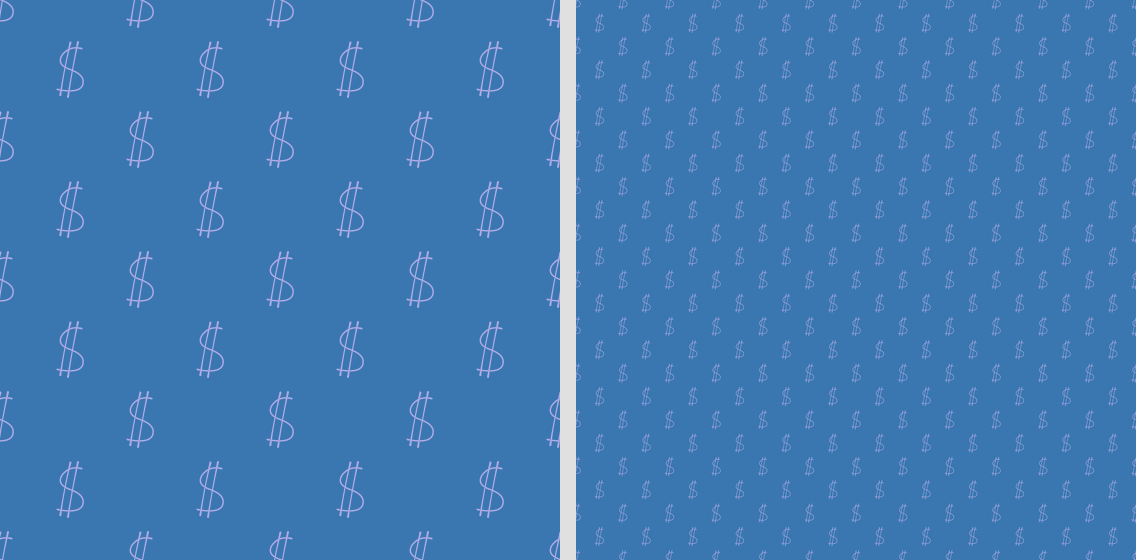
Left, the tile; right, the same tile 3 across and 3 down.
This pattern is drawn by a three.js fragment shader. Its source:

```glsl
varying vec2 vUv;

const float REPEATS = 4.0;
const float GLYPH_UNITS = 100.0; // glyph units per repeat
const int SEGMENTS = 12;

const vec3 BLUE = vec3(0.228, 0.467, 0.690);
const vec3 LILAC = vec3(0.700, 0.675, 0.912);

vec2 bezier(vec2 a, vec2 b, vec2 c, float t) {
  return mix(mix(a, b, t), mix(b, c, t), t);
}

// Half width along a stroke: x at the start, y along the body, z at the end
float penWidth(vec3 w, float t) {
  return w.y + (w.x - w.y) * pow(1.0 - t, 6.0) + (w.z - w.y) * pow(t, 6.0);
}

// Signed distance to a curved pen stroke of varying width
float stroke(vec2 p, vec2 a, vec2 b, vec2 c, vec3 w) {
  float d = 1e3;
  vec2 start = a;
  for (int i = 0; i < SEGMENTS; i++) {
    float t = float(i + 1) / float(SEGMENTS);
    vec2 end = bezier(a, b, c, t);
    vec2 along = end - start;
    vec2 offset = p - start;
    float h = clamp(dot(offset, along) / dot(along, along), 0.0, 1.0);
    float width = penWidth(w, (float(i) + h) / float(SEGMENTS));
    d = min(d, length(offset - along * h) - width);
    start = end;
  }
  return d;
}

// S curve, drawn from its upper tip to its lower tip
float sCurve(vec2 p, float body, float tip) {
  vec2 shoulder = vec2(-3.1, 13.3);
  vec2 left = vec2(-6.9, 6.8);
  vec2 middle = vec2(0.0, 0.4);
  vec2 right = vec2(9.4, -8.3);
  vec2 base = vec2(-1.0, -14.9);
  vec3 even = vec3(body);
  float d = stroke(p, vec2(8.3, 15.3), vec2(1.5, 17.0), shoulder, vec3(tip, body, body));
  d = min(d, stroke(p, shoulder, vec2(-6.9, 10.2), left, even));
  d = min(d, stroke(p, left, vec2(-6.9, 2.9), middle, even));
  d = min(d, stroke(p, middle, vec2(9.4, -3.0), right, even));
  d = min(d, stroke(p, right, vec2(9.4, -15.2), base, even));
  return min(d, stroke(p, base, vec2(-5.0, -14.8), vec2(-9.0, -13.9), vec3(body, body, tip)));
}

// Two slanted bars with swollen ends
float bars(vec2 p, float body, float tip) {
  vec3 w = vec3(tip, body, tip);
  float d = stroke(p, vec2(0.3, 19.6), vec2(-4.2, 0.6), vec2(-6.9, -17.9), w);
  return min(d, stroke(p, vec2(5.7, 19.9), vec2(1.5, 0.2), vec2(-1.4, -19.2), w));
}

// Offset from the nearest point of a staggered lattice
vec2 staggered(vec2 p) {
  vec2 corner = fract(p + 0.5) - 0.5;
  vec2 center = fract(p) - 0.5;
  return dot(corner, corner) < dot(center, center) ? corner : center;
}

void main() {
  vec2 p = staggered(vUv * REPEATS) * GLYPH_UNITS;
  float d = min(sCurve(p, 0.50, 0.62), bars(p, 0.40, 0.72));

  // Edge softened over one pixel
  float pixel = fwidth(vUv.x) * REPEATS * GLYPH_UNITS;
  float ink = clamp(0.5 - d / pixel, 0.0, 1.0);
  gl_FragColor = vec4(mix(BLUE, LILAC, ink), 1.0);
}
```
